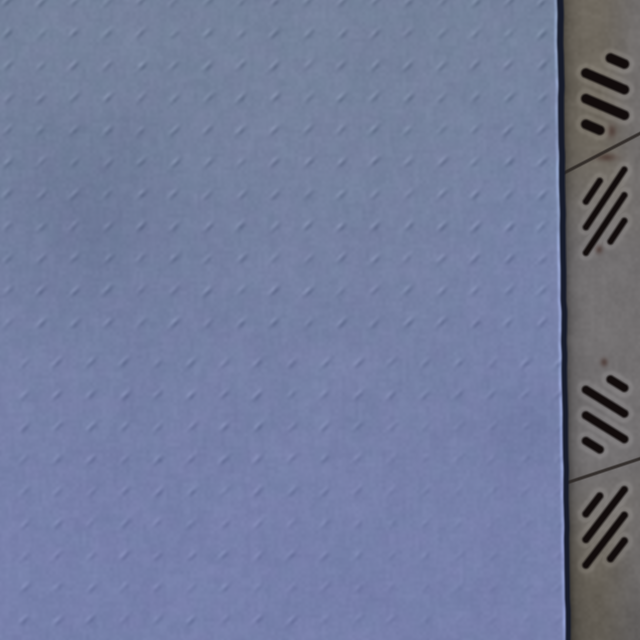
A Shadertoy shader for this texture:

```glsl
// A blue embossed sheet with rows of small slanted bumps, its dark right edge,
// and a strip of weathered wall with seams and slanted vent slots.
// Bumps come from a repeated cell, slots from looped capsule distances.

const vec3 SHEET_TOP = vec3(0.458, 0.508, 0.610);
const vec3 SHEET_LOW = vec3(0.465, 0.502, 0.670);
const vec3 WALL_WARM = vec3(0.425, 0.402, 0.365);
const vec3 WALL_GREY = vec3(0.445, 0.434, 0.438);
const vec3 SLOT_DARK = vec3(0.065, 0.045, 0.045);
const vec3 EDGE_DARK = vec3(0.085, 0.105, 0.170);
const vec3 RUST = vec3(0.270, 0.190, 0.170);
const vec2 BUMP_PITCH = vec2(0.0522, 0.0502);
const float ROW_BREAK = 0.534;
const float BUMP_RELIEF = 0.066;
const float GRAIN = 0.020;
const float SLOT_LEFT = 0.9155;
const float SLOT_SPAN = 0.0600;
const float SLOT_GAP = 0.0400;
const float SLOT_HALO = 0.050;
const float EDGE_WIDTH = 0.0095;

float hash(vec2 p) {
    p = fract(p * vec2(0.1731, 0.3117));
    p += dot(p, p.yx + 31.7);
    return fract((p.x + p.y) * p.x * 17.3);
}

float noise(vec2 p) {
    vec2 cell = floor(p), f = fract(p);
    f = f * f * (3.0 - 2.0 * f);
    return mix(mix(hash(cell), hash(cell + vec2(1, 0)), f.x),
               mix(hash(cell + vec2(0, 1)), hash(cell + vec2(1, 1)), f.x), f.y);
}

float capsule(vec2 p, vec2 a, vec2 b) {
    vec2 along = b - a;
    float t = clamp(dot(p - a, along) / dot(along, along), 0.0, 1.0);
    return length(p - a - along * t);
}

float spot(vec2 p, vec2 centre, vec2 size) {
    vec2 d = (p - centre) / size;
    return exp(-dot(d, d));
}

// Four parallel slots; the outer two are cut short on opposite sides.
float vent(vec2 p, float top, float slope, float radius) {
    float d = 1.0;
    for (int i = 0; i < 4; i++) {
        bool cutLeft = slope > 0.0 ? i == 0 : i == 3;
        bool cutRight = slope > 0.0 ? i == 3 : i == 0;
        float x0 = cutLeft ? 0.64 * SLOT_SPAN : 0.0;
        float x1 = cutRight ? 0.36 * SLOT_SPAN : SLOT_SPAN;
        vec2 start = vec2(SLOT_LEFT, top + float(i) * SLOT_GAP);
        d = min(d, capsule(p, start + x0 * vec2(1, slope), start + x1 * vec2(1, slope)));
    }
    return d - radius;
}

// Signed relief: a lit streak beside a shaded one, shifted below the row break.
float bumps(vec2 p) {
    vec2 first = p.y < ROW_BREAK ? vec2(0.0638, 0.0521) : vec2(0.0378, 0.5664);
    vec2 grid = (p - first) / BUMP_PITCH;
    vec2 id = floor(grid + 0.5);
    vec2 q = (grid - id) * BUMP_PITCH;
    q += 0.003 * (vec2(hash(id + 3.0), hash(id + 11.0)) - 0.5);
    float along = (q.x - q.y) * 0.7071;
    float across = (q.x + q.y) * 0.7071;
    float body = exp(-pow(along / 0.0095, 2.0));
    float lit = exp(-pow((across + 0.0026) / 0.0032, 2.0));
    float shade = exp(-pow((across - 0.0030) / 0.0036, 2.0));
    float fade = 1.0 - 0.6 * smoothstep(0.50, 0.75, p.y) * smoothstep(0.35, 0.75, p.x);
    fade *= 1.0 - 0.2 * smoothstep(0.5, 0.9, p.y);
    return body * (0.75 * lit - shade) * fade * mix(0.6, 1.1, hash(id));
}

// Fine grain: small mottles crossed by faint upright and level streaks.
float grain(vec2 p) {
    return 0.9 * noise(p * 190.0) + 0.7 * noise(p * vec2(160.0, 45.0) + 7.0)
         + 0.5 * noise(p * vec2(45.0, 160.0) + 19.0) + 0.6 * noise(p * 75.0) - 1.35;
}

vec3 sheet(vec2 p, float inside) {
    vec3 c = mix(SHEET_TOP, SHEET_LOW, smoothstep(0.0, 0.95, p.y));
    c += vec3(0.005, 0.006, 0.022) * spot(p, vec2(0.84, 0.40), vec2(0.12, 0.25));
    c -= 0.028 * spot(p, vec2(0.15, 0.33), vec2(0.14, 0.16));
    c -= 0.025 * spot(p, vec2(0.83, 0.66), vec2(0.07, 0.06));
    c += 0.012 * (noise(p * 14.0) - 0.5) + GRAIN * grain(p);
    c += vec3(0.012, -0.006, 0.006) * (noise(p * 38.0 + 5.0) - 0.5);
    c += BUMP_RELIEF * bumps(p);
    float fringe = 0.6 + 0.8 * noise(vec2(9.0, p.y * 70.0));
    return c + fringe * vec3(0.08, 0.09, 0.11) * exp(-pow((inside - 0.003) / 0.0026, 2.0));
}

float seam(vec2 p, vec2 start, float slope, float px) {
    float d = abs(p.y - start.y - slope * (p.x - start.x)) / sqrt(1.0 + slope * slope);
    return 1.0 - smoothstep(0.0006, 0.0032 + px, d);
}

vec3 wall(vec2 p, float beyond, float px) {
    float grey = smoothstep(0.20, 0.42, p.y) * (1.0 - smoothstep(0.70, 0.92, p.y));
    vec3 c = mix(WALL_WARM, WALL_GREY, max(grey, 0.8 * smoothstep(0.93, 1.0, p.x)));
    c *= 1.0 - 0.14 * smoothstep(0.80, 1.0, p.y);
    c += 0.025 * (noise(p * 28.0) - 0.5) + 0.022 * grain(p);
    c *= 1.0 - 0.32 * exp(-max(beyond - EDGE_WIDTH, 0.0) / 0.009);
    float stain = spot(p, vec2(0.956, 0.205), vec2(0.007, 0.010))
                + spot(p, vec2(0.948, 0.246), vec2(0.016, 0.006))
                + spot(p, vec2(0.936, 0.390), vec2(0.006, 0.007))
                + spot(p, vec2(0.944, 0.566), vec2(0.006, 0.007));
    c = mix(c, RUST, 0.65 * min(stain, 1.0));
    float crack = max(seam(p, vec2(0.880, 0.271), -0.52, px), seam(p, vec2(0.890, 0.753), -0.33, px));
    c = mix(c, vec3(0.16, 0.14, 0.13), 0.85 * crack);
    float slots = min(min(vent(p, 0.0742, 0.43, 0.0074), vent(p, 0.315, -1.50, 0.0047)),
                      min(vent(p, 0.569, 0.62, 0.0062), vent(p, 0.803, -1.30, 0.0054)));
    c += SLOT_HALO * exp(-pow((slots - 0.005) / 0.004, 2.0));
    return mix(c, SLOT_DARK, 1.0 - smoothstep(-0.0016 - px, 0.0016 + px, slots));
}

void mainImage(out vec4 fragColor, in vec2 fragCoord) {
    vec2 p = fragCoord / iResolution.xy;
    p.y = 1.0 - p.y; // measured downward from the top
    float px = 0.7 / iResolution.y;
    float edge = 0.8705 + 0.0135 * p.y + 0.0014 * (noise(vec2(3.0, p.y * 45.0)) - 0.5);
    float beyond = p.x - edge;
    float width = mix(EDGE_WIDTH, 0.0075, p.y);
    vec3 c = mix(EDGE_DARK, wall(p, beyond, px), smoothstep(width - 0.0025, width + 0.0025, beyond));
    c = mix(sheet(p, -beyond), c, smoothstep(-0.0012 - px, 0.0012 + px, beyond));
    fragColor = vec4(clamp(c, 0.0, 1.0), 1.0);
}
```
